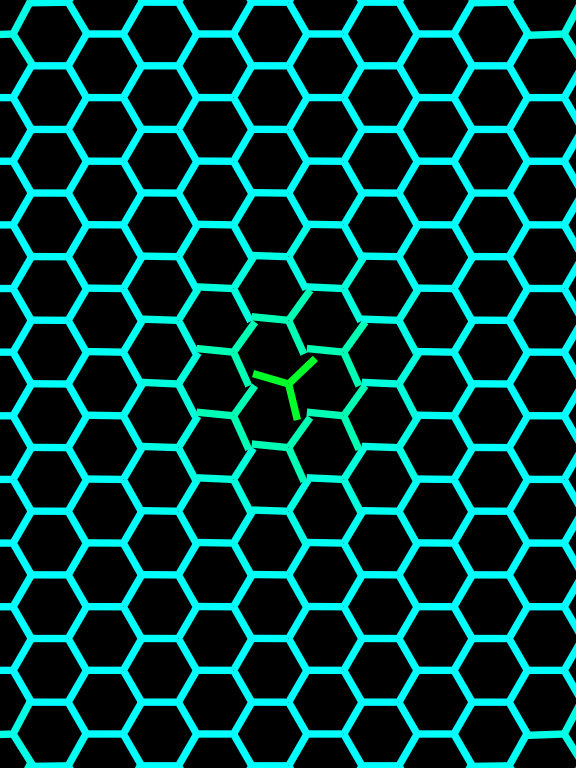
Write a WebGL 2 fragment shader that draws this pattern.

```glsl
#version 300 es
precision highp float;
// Cyan honeycomb built from three-armed stars that twist and turn green near the middle.

#define SPACING 0.08286      // distance between neighbouring stars, in canvas heights
#define HALF_WIDTH 0.0048    // half thickness of an arm
#define CENTER_SHIFT 0.0008  // sideways offset of the middle star
#define TWIST 0.285          // clockwise turn of the middle star, in radians
#define TWIST_FALLOFF 0.078  // distance over which the twist fades
#define RIM_TWIST 0.052      // opposite turn in the far corners
#define RIM_START 0.566
#define RIM_END 0.588
#define TINT 2.95            // loss of blue per radian of turn

uniform vec2 u_resolution;
out vec4 fragColor;

const float SQRT3 = 1.7320508;
const float THIRD_TURN = 2.0943951;

// Signed turn of a star at a given distance from the middle
float starTurn(float dist) {
    return RIM_TWIST * smoothstep(RIM_START, RIM_END, dist)
         - TWIST * exp(-dist / TWIST_FALLOFF);
}

// Flat-ended bar running from the origin along a direction
float barDistance(vec2 p, vec2 dir, float len) {
    float along = dot(p, dir) - 0.5 * len;
    float across = dot(p, vec2(-dir.y, dir.x));
    vec2 q = abs(vec2(along, across)) - vec2(0.5 * len, HALF_WIDTH);
    return length(max(q, 0.0)) + min(max(q.x, q.y), 0.0);
}

// Three arms, a third of a turn apart
float starDistance(vec2 p, float turn) {
    float armLength = SPACING / SQRT3 + 0.0004;
    float d = 1e3;
    for (int k = 0; k < 3; k++) {
        float angle = turn + THIRD_TURN * (float(k) + 0.5);
        d = min(d, barDistance(p, vec2(cos(angle), sin(angle)), armLength));
    }
    return d;
}

void main() {
    vec2 p = (gl_FragCoord.xy - 0.5 * u_resolution) / u_resolution.y;
    p.x -= CENTER_SHIFT;
    float pixel = 1.0 / u_resolution.y;
    float columnStep = SPACING * SQRT3 * 0.5;
    float baseColumn = floor(p.x / columnStep + 0.5);
    vec3 color = vec3(0.0);

    // Nearby stars on a triangular lattice
    for (int i = -1; i <= 1; i++) {
        float column = baseColumn + float(i);
        float stagger = 0.5 * mod(column, 2.0);
        float baseRow = floor(p.y / SPACING - stagger + 0.5);
        for (int j = -1; j <= 1; j++) {
            vec2 center = vec2(column * columnStep,
                               (baseRow + float(j) + stagger) * SPACING);
            float turn = starTurn(length(center));
            float d = starDistance(p - center, turn);
            float cover = clamp(0.5 - d / pixel, 0.0, 1.0);
            vec3 tint = vec3(0.0, 1.0, 1.0 - TINT * abs(turn));
            color = mix(color, tint, cover);
        }
    }
    fragColor = vec4(color, 1.0);
}
```
